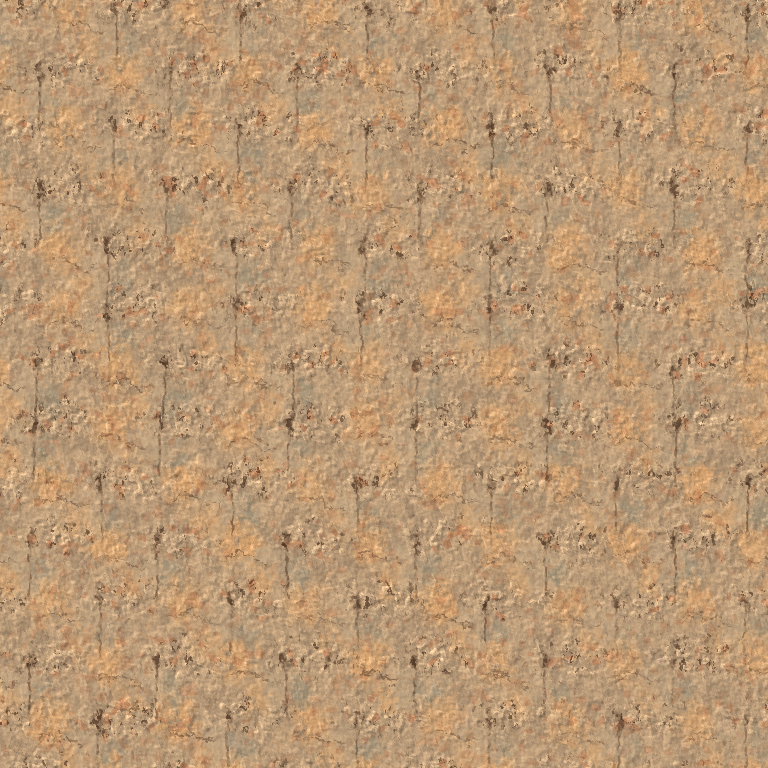
A Shadertoy shader for this texture:

```glsl
const float COLUMNS = 6.0;
const float ROWS = 13.0;
const vec2  SEAM_ORIGIN = vec2(0.27, 0.86);  // first seam top, in columns and rows
const float STAGGER = 0.56;                  // sideways step of alternate rows
const float DRIFT = 0.012;                   // slow lean of the columns
const float JITTER = 0.04;
const float SEAM_WIDTH = 0.009;
const float SEAM_LENGTH = 0.54;
const float CRACK_WIDTH = 0.010;
const float GRAIN = 118.0;                   // crumbs across the canvas
const float FACET = 18.0;                    // sharpness of the flake edges

const vec3 TAN   = vec3(0.755, 0.630, 0.490);
const vec3 DUN   = vec3(0.670, 0.560, 0.440);
const vec3 PALE  = vec3(0.765, 0.660, 0.525);
const vec3 OCHRE = vec3(0.850, 0.640, 0.430);
const vec3 SLATE = vec3(0.620, 0.570, 0.475);
const vec3 RUST  = vec3(0.710, 0.450, 0.300);
const vec3 CREAM = vec3(0.880, 0.740, 0.575);
const vec3 PIT   = vec3(0.290, 0.195, 0.130);

float hash(vec2 p) {
    vec3 q = fract(p.xyx * 0.1031);
    q += dot(q, q.yzx + 33.33);
    return fract((q.x + q.y) * q.z);
}

// Soft cellular noise: each site carries a random tone
float flakes(vec2 p) {
    vec2 cell = floor(p), f = p - cell, sum = vec2(0.0);
    for (int j = -1; j <= 1; j++)
    for (int i = -1; i <= 1; i++) {
        vec2 o = vec2(i, j), id = cell + o;
        vec2 d = o + vec2(hash(id), hash(id + 57.0)) - f;
        sum += exp(-FACET * dot(d, d)) * vec2(hash(id + 113.0), 1.0);
    }
    return sum.x / sum.y;
}

float layers(vec2 p) {
    return 0.5 * flakes(p) + 0.3 * flakes(p * 2.1 + 17.0) + 0.2 * flakes(p * 4.3 + 41.0);
}

float spot(vec2 d, vec2 center, vec2 radius) {
    return 1.0 - smoothstep(0.35, 1.2, length((d - center) / radius));
}

void mainImage(out vec4 fragColor, in vec2 fragCoord) {
    vec2 uv = fragCoord / iResolution.xy;
    vec2 warp = vec2(layers(uv * 66.0), layers(uv * 66.0 + 90.0)) - 0.5;

    // Staggered stains, seams and cracks
    float ochre = 0.0, pale = 0.0, slate = 0.0, rough = 0.0;
    float seam = 0.0, chip = 0.0, crack = 0.0;
    float firstRow = floor(uv.y * ROWS - SEAM_ORIGIN.y);
    for (int j = 0; j < 3; j++)
    for (int i = 0; i < 2; i++) {
        float row = firstRow + float(j);
        // Two rows keep the phase of the row below them
        float slips = step(5.5, row) + step(7.5, row);
        float shift = SEAM_ORIGIN.x + STAGGER * mod(row + 1.0 + slips, 2.0)
                    + DRIFT * (row - 6.0) * (1.0 - uv.x);
        float x = uv.x * COLUMNS - shift;
        vec2 id = vec2(floor(x) + float(i), row) + 20.0;
        vec2 d = vec2(fract(x) - float(i),
                      (uv.y * ROWS - SEAM_ORIGIN.y - row) * COLUMNS / ROWS);
        d += JITTER * (vec2(hash(id), hash(id + 31.0)) - 0.5);
        float strength = mix(0.7, 1.0, hash(id + 63.0));
        vec2 e = d + warp * 0.20;

        ochre = max(ochre, strength * spot(e, vec2(-0.38, -0.03), vec2(0.18, 0.21)));
        ochre = max(ochre, 0.7 * strength * spot(e, vec2(-0.20, -0.33), vec2(0.12, 0.17)));
        pale  = max(pale, strength * spot(e, vec2(-0.11, -0.23), vec2(0.14, 0.22)));
        slate = max(slate, strength * spot(e, vec2(0.10, -0.27), vec2(0.10, 0.17)));
        rough = max(rough, spot(e, vec2(0.20, 0.01), vec2(0.40, 0.16)));

        // Straight seam with a ragged dark chip at its top
        float along = smoothstep(-SEAM_LENGTH, -SEAM_LENGTH + 0.15, d.y)
                    * (1.0 - smoothstep(-0.04, 0.03, d.y));
        float line = 1.0 - smoothstep(0.3, 1.7, abs(d.x + warp.x * 0.035) / SEAM_WIDTH);
        seam = max(seam, strength * along * line);
        chip = max(chip, strength * spot(d + warp * 0.10, vec2(0.0, -0.02), vec2(0.030, 0.085)));

        // Ragged cross crack
        float path = d.y + 0.16 - 0.035 * sin(d.x * 13.0) + warp.y * 0.13;
        float span = smoothstep(-0.55, -0.42, d.x) * (1.0 - smoothstep(-0.14, -0.04, d.x));
        crack = max(crack, strength * span * (1.0 - smoothstep(0.3, 1.7, abs(path) / CRACK_WIDTH)));
    }

    // Ground with short upright streaks
    float tone = layers(uv * vec2(85.0, 46.0) + 7.0);
    float fine = flakes(uv * vec2(235.0, 190.0));
    vec3 color = mix(DUN, TAN, smoothstep(0.22, 0.66, tone));
    color = mix(color, PALE, 0.6 * pale);
    color = mix(color, SLATE, 0.75 * slate * smoothstep(0.25, 0.6, 1.1 - tone));
    color = mix(color, OCHRE, 0.85 * ochre * smoothstep(0.2, 0.5, tone + 0.08));

    // Crumbs lit from the upper left
    vec2 g = uv * GRAIN;
    float height = layers(g);
    float relief = height - layers(g + vec2(-0.35, 0.35));
    float crumbs = mix(0.5, 1.0, max(rough, 0.5 * ochre)) * (1.0 - 0.45 * pale);
    color = mix(color, CREAM, 0.5 * crumbs * smoothstep(0.56, 0.80, height));
    color = mix(color, RUST, 0.55 * crumbs * smoothstep(0.80, 0.94, flakes(uv * 105.0 + 71.0)));
    color *= 1.0 + 0.42 * crumbs * relief + 0.09 * (fine - 0.5);

    // Pits and breaks, interrupted by the finest grain
    float pits = smoothstep(0.70, 0.84, layers(uv * vec2(135.0, 95.0) + 131.0));
    float broken = smoothstep(0.25, 0.65, fine);
    color = mix(color, PIT, 0.7 * pits * mix(0.2, 1.0, rough));
    float lines = max(0.55 * seam, 0.5 * crack) * mix(0.25, 1.0, broken);
    color = mix(color, PIT, max(lines, 0.9 * chip * mix(0.4, 1.0, broken)));

    fragColor = vec4(clamp(color, 0.0, 1.0), 1.0);
}
```
